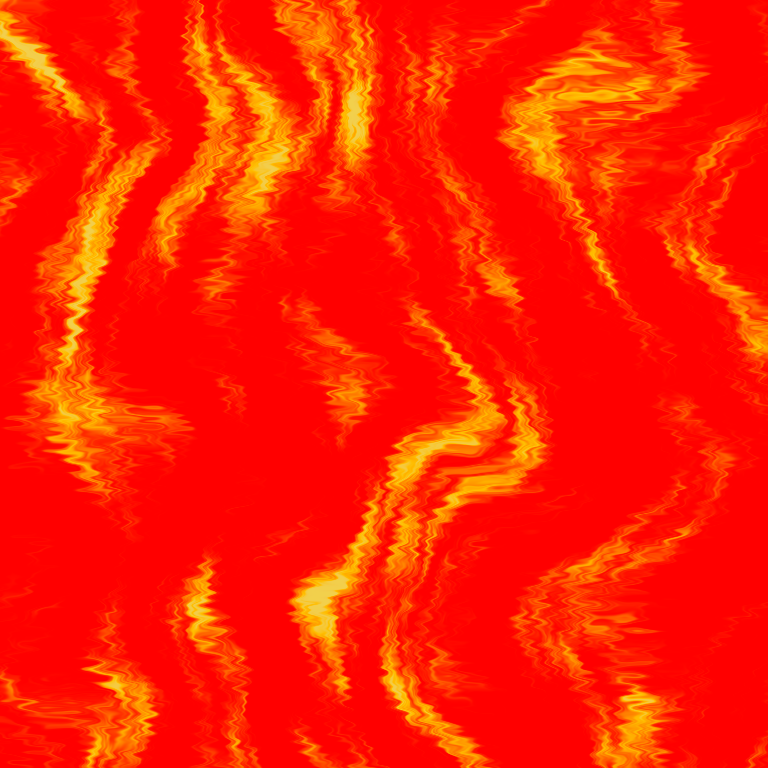
This texture is drawn by a Shadertoy shader. Its source:

```glsl
// Upright ragged flame streaks, orange and yellow, swaying over pure red.

#define STREAK_FREQ vec2(8.0, 2.2)    // cells per canvas of the widest streaks
#define OCTAVE_STEP vec2(2.2, 2.25)   // frequency ratio between octaves
#define OCTAVE_GAIN 0.66
#define OCTAVES 5
#define SWAY 0.20                     // broad sideways bending
#define CURL 0.08                     // smaller folds
#define RAGGED 0.022                  // fine horizontal teeth
#define HEAT_START -0.2               // deviation where orange first shows
#define HEAT_KNEE 0.77                // deviation where the ramp turns linear
#define HEAT_SLOPE 0.47

const float TAU = 6.28318;
const float NOISE_DEVIATION = 0.216;  // standard deviation of gradientNoise

float hash(vec2 cell) {
    vec3 p = fract(cell.xyx * 0.1031);
    p += dot(p, p.yzx + 33.33);
    return fract((p.x + p.y) * p.z);
}

float cornerSlope(vec2 cell, vec2 offset) {
    float angle = TAU * hash(cell);
    return dot(vec2(cos(angle), sin(angle)), offset);
}

float gradientNoise(vec2 p) {
    vec2 cell = floor(p);
    vec2 f = p - cell;
    vec2 fade = f * f * f * (f * (f * 6.0 - 15.0) + 10.0);
    vec2 e = vec2(1.0, 0.0);
    float low = mix(cornerSlope(cell, f),
                    cornerSlope(cell + e.xy, f - e.xy), fade.x);
    float high = mix(cornerSlope(cell + e.yx, f - e.yx),
                     cornerSlope(cell + e.xx, f - e.xx), fade.x);
    return mix(low, high, fade.y);
}

// Bends the streaks sideways, from broad sway down to ragged teeth.
vec2 flicker(vec2 p) {
    float shift = SWAY * gradientNoise(p * vec2(2.0, 3.0) + 11.3);
    shift += CURL * gradientNoise(p * vec2(6.0, 6.5) + 47.9);
    shift += RAGGED * gradientNoise(p * vec2(25.0, 120.0) + 83.1);
    return p + vec2(shift, 0.0);
}

// Layered tall noise, scaled to unit deviation.
float streaks(vec2 p) {
    vec2 freq = STREAK_FREQ;
    float weight = 1.0, sum = 0.0, power = 0.0;
    for (int i = 0; i < OCTAVES; i++) {
        sum += weight * gradientNoise(p * freq + 19.7 * float(i + 1));
        power += weight * weight;
        weight *= OCTAVE_GAIN;
        freq *= OCTAVE_STEP;
    }
    return sum / (NOISE_DEVIATION * sqrt(power));
}

// Red through orange to pale yellow, with a soft toe and shoulder.
vec3 fireColor(float heat) {
    float toe = clamp((heat - HEAT_START) / (HEAT_KNEE - HEAT_START), 0.0, 1.0);
    float green = 0.18 * toe * toe + HEAT_SLOPE * max(heat - HEAT_KNEE, 0.0);
    float over = max(green - 0.65, 0.0);
    green = min(green, 0.65) + 0.17 * (1.0 - exp(-over / 0.17));
    float pale = smoothstep(0.735, 0.81, green);
    return vec3(1.0 - 0.05 * pale, green, 0.30 * pale);
}

void mainImage(out vec4 fragColor, in vec2 fragCoord) {
    vec2 uv = fragCoord / iResolution.y;
    fragColor = vec4(fireColor(streaks(flicker(uv))), 1.0);
}
```
